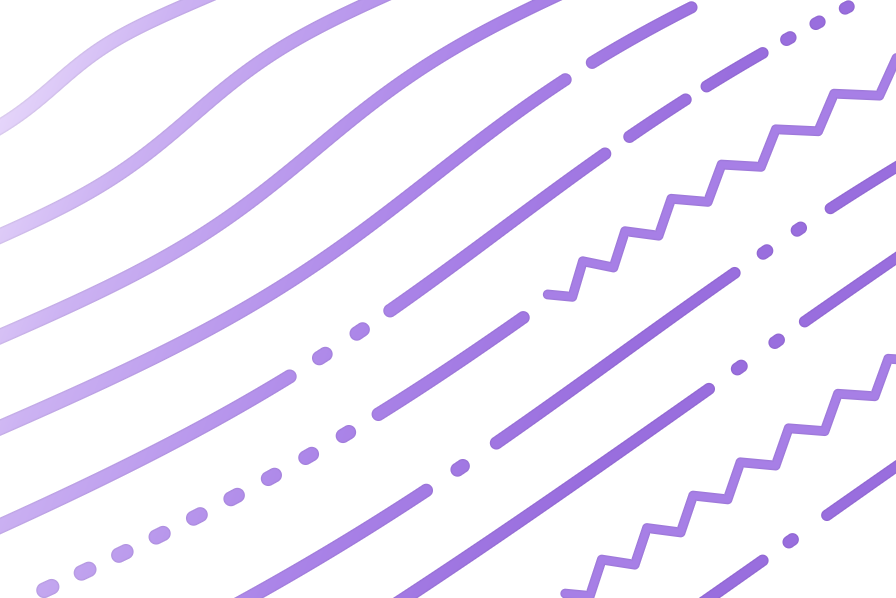
This pattern is drawn by a Shadertoy shader. Its source:

```glsl
#define UNITS 512.0              // canvas height in drawing units
#define SPAN 768.0               // width over which size and colour change
#define BASE_SLOPE 0.42
#define STROKE_RADIUS vec2(6.6, 4.8)   // left, right
#define DOT_RADIUS vec2(6.8, 5.3)
#define DOT_STRETCH vec2(3.3, 1.3)
#define ZIGZAG_RADIUS 4.2
#define ZIGZAG_HEIGHT 12.0
#define ZIGZAG_RISE 0.27
#define PAPER vec3(1.0)
#define RIM_SHADE 0.06

// Each flow line: height at centre, centre x, bend width, extra slope
const vec4 LINES[10] = vec4[10](
    vec4(440, 48, 47, 0.45),   vec4(413, 165, 79, 0.44),
    vec4(384, 270, 116, 0.41), vec4(360, 370, 165, 0.364),
    vec4(316, 430, 240, 0.325), vec4(277, 500, 280, 0.293),
    vec4(207.6, 530, 330, 0.303), vec4(179, 607, 600, 0.285),
    vec4(100, 628, 600, 0.285), vec4(49, 677, 600, 0.285));

// Dashes: line, start x, end x
const vec3 DASHES[15] = vec3[15](
    vec3(0, -40, 810), vec3(1, -40, 810), vec3(2, -40, 810),
    vec3(3, -40, 484), vec3(3, 507, 592),
    vec3(4, -40, 248), vec3(4, 334, 518), vec3(4, 539, 587), vec3(4, 605, 653),
    vec3(5, 324, 448),
    vec3(6, -40, 365), vec3(6, 425, 629), vec3(6, 711, 810),
    vec3(7, -40, 607), vec3(7, 689, 810));

const vec3 CORNER_DASHES[2] = vec3[2](vec3(9, -40, 653), vec3(9, 708, 810));

// Dot runs: line, first x, step, count
const vec4 DOT_RUNS[7] = vec4[7](
    vec4(4, 276, 32, 2), vec4(4, 675, 25, 3), vec4(5, 41, 31.9, 9),
    vec4(6, 394, 0, 1), vec4(6, 655, 29, 2), vec4(7, 633, 32, 2),
    vec4(9, 677, 0, 1));

// Zigzags: line, first x, step, growth of step
const vec4 ZIGZAGS[2] = vec4[2](vec4(5, 490, 33.5, 1.72), vec4(8, 505, 38, 0.44));

float lineHeight(vec4 l, float x) {
    float dx = x - l.y;
    return l.x + BASE_SLOPE * dx + l.w * l.z * tanh(dx / l.z);
}

float lineSlope(vec4 l, float x) {
    float t = tanh((x - l.y) / l.z);
    return BASE_SLOPE + l.w * (1.0 - t * t);
}

// Distance to the part of a flow line between two x positions
float dashDistance(vec2 p, vec4 l, float x0, float x1) {
    float slope = lineSlope(l, p.x);
    float lift = p.y - lineHeight(l, p.x);
    float foot = clamp(p.x + lift * slope / (1.0 + slope * slope), x0, x1);
    return length(p - vec2(foot, lineHeight(l, foot)));
}

float segmentDistance(vec2 p, vec2 a, vec2 b) {
    vec2 ab = b - a;
    return length(p - a - ab * clamp(dot(p - a, ab) / dot(ab, ab), 0.0, 1.0));
}

float zigzagDistance(vec2 p, vec4 z) {
    vec4 l = LINES[int(z.x)];
    float d = 1e4;
    vec2 top;
    for (int i = 0; i < 8; i++) {
        float n = float(i);
        float x = z.y + n * (z.z + n * z.w);
        float rise = ZIGZAG_RISE * (z.z + 2.0 * n * z.w);
        vec2 low = vec2(x, lineHeight(l, x) - ZIGZAG_HEIGHT);
        if (i == 0) top = low + vec2(-21.0, 2.0);
        d = min(d, segmentDistance(p, top, low));
        top = vec2(x + rise, lineHeight(l, x + rise) + ZIGZAG_HEIGHT);
        d = min(d, segmentDistance(p, low, top));
    }
    return d;
}

vec3 inkColour(float t) {
    vec3 c = mix(vec3(0.93, 0.88, 0.99), vec3(0.80, 0.70, 0.95), clamp(t / 0.2, 0.0, 1.0));
    c = mix(c, vec3(0.67, 0.52, 0.91), clamp((t - 0.2) / 0.35, 0.0, 1.0));
    return mix(c, vec3(0.60, 0.43, 0.87), clamp((t - 0.55) / 0.3, 0.0, 1.0));
}

void mainImage(out vec4 fragColor, in vec2 fragCoord) {
    float pixel = UNITS / iResolution.y;
    vec2 p = fragCoord * pixel;
    float across = p.x / SPAN;

    // Long dashes
    float d = 1e4;
    for (int i = 0; i < 15; i++)
        d = min(d, dashDistance(p, LINES[int(DASHES[i].x)], DASHES[i].y, DASHES[i].z));
    for (int i = 0; i < 2; i++)
        d = min(d, dashDistance(p, LINES[9], CORNER_DASHES[i].y, CORNER_DASHES[i].z));
    d -= mix(STROKE_RADIUS.x, STROKE_RADIUS.y, across);

    // Oval dots, each at the nearest place in its run
    float stretch = mix(DOT_STRETCH.x, DOT_STRETCH.y, across);
    float dotRadius = mix(DOT_RADIUS.x, DOT_RADIUS.y, across);
    for (int i = 0; i < 7; i++) {
        vec4 run = DOT_RUNS[i];
        float n = clamp(round((p.x - run.y) / max(run.z, 1.0)), 0.0, run.w - 1.0);
        float x = run.y + n * run.z;
        d = min(d, dashDistance(p, LINES[int(run.x)], x - stretch, x + stretch) - dotRadius);
    }

    // Zigzags, a little lighter than the dashes
    float zig = min(zigzagDistance(p, ZIGZAGS[0]), zigzagDistance(p, ZIGZAGS[1])) - ZIGZAG_RADIUS;
    float tone = across + 0.25 * (1.0 - p.y / UNITS);
    if (zig < d) tone = min(tone, 0.62);
    d = min(d, zig);

    // Ink with a faint darker rim
    vec3 ink = inkColour(tone) * (1.0 - RIM_SHADE * smoothstep(-2.0, 0.0, d));
    fragColor = vec4(mix(PAPER, ink, clamp(0.5 - d / pixel, 0.0, 1.0)), 1.0);
}
```
